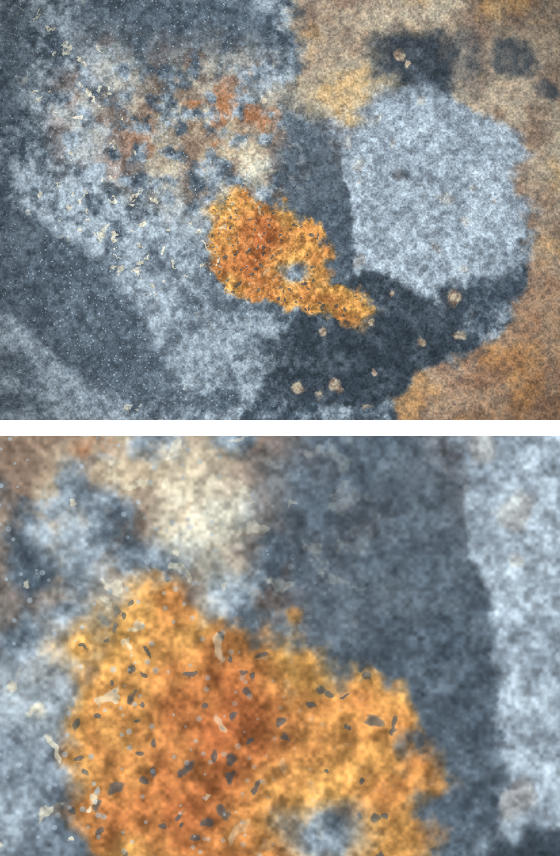
Top: the whole. Bottom: its middle third, enlarged.
Give the GLSL for this texture, as a WebGL 2 fragment shader.

```glsl
#version 300 es
precision highp float;
uniform vec2 u_resolution;
out vec4 fragColor;

const vec3 SLATE = vec3(0.25, 0.30, 0.345);
const vec3 STEEL = vec3(0.44, 0.49, 0.54);
const vec3 PALE = vec3(0.63, 0.69, 0.735);
const vec3 BROWN = vec3(0.54, 0.46, 0.40);
const vec3 SAND = vec3(0.75, 0.70, 0.60);
const vec3 OCHRE = vec3(0.82, 0.62, 0.34);
const vec3 RUST = vec3(0.64, 0.38, 0.22);
const vec3 CREAM = vec3(0.86, 0.84, 0.75);

// Integer hash of a lattice point
float hash(vec2 cell) {
  uvec2 n = uvec2(ivec2(cell)) * uvec2(1597u, 3571u);
  uint h = (n.x ^ (n.y << 7)) * 747796u + n.y * 91193u;
  h = (h ^ (h >> 15)) * 739391u;
  h = (h ^ (h >> 13)) * 277803u;
  return float((h ^ (h >> 16)) & 65535u) / 65535.0;
}

float noise(vec2 p) {
  vec2 i = floor(p), f = fract(p);
  f = f * f * (3.0 - 2.0 * f);
  return mix(mix(hash(i), hash(i + vec2(1, 0)), f.x),
             mix(hash(i + vec2(0, 1)), hash(i + vec2(1, 1)), f.x), f.y);
}

float fbm(vec2 p) {
  float sum = 0.0, amp = 0.52;
  for (int k = 0; k < 5; k++) {
    sum += amp * noise(p);
    p = mat2(1.6, 1.2, -1.2, 1.6) * p + 17.3;
    amp *= 0.5;
  }
  return sum;
}

// Approximate signed distance to a rotated ellipse
float ellipse(vec2 p, vec2 center, vec2 radii, float angle) {
  float c = cos(angle), s = sin(angle);
  vec2 local = mat2(c, -s, s, c) * (p - center);
  return (length(local / radii) - 1.0) * min(radii.x, radii.y);
}

float inside(float d, float soft) {
  return 1.0 - smoothstep(-soft, soft, d);
}

// Jittered round flecks, one candidate per cell
float flecks(vec2 p, float scale, float share, float size) {
  vec2 cell = floor(p * scale), f = fract(p * scale);
  float cover = 0.0;
  for (int y = -1; y <= 1; y++)
    for (int x = -1; x <= 1; x++) {
      vec2 o = vec2(x, y), id = cell + o;
      vec2 jitter = vec2(hash(id), hash(id + 71.0));
      float r = size * (0.4 + 0.6 * hash(id + 133.0));
      float on = step(hash(id + 197.0), share);
      cover = max(cover, on * (1.0 - smoothstep(r * 0.5, r, length(o + jitter - f))));
    }
  return cover;
}

void main() {
  vec2 p = gl_FragCoord.xy / u_resolution.y;
  vec2 warp = vec2(fbm(p * 9.0), fbm(p * 9.0 + 37.0)) - 0.5;
  vec2 ripple = vec2(fbm(p * 38.0 + 5.0), fbm(p * 38.0 + 61.0)) - 0.5;
  vec2 q = p + 0.12 * warp + 0.05 * ripple;
  vec2 r = p + 0.02 * warp + 0.025 * ripple;
  float broad = fbm(p * 5.0 + 11.0);
  float mottle = smoothstep(0.25, 0.75, fbm(p * 22.0 + 3.0));
  float fine = smoothstep(0.2, 0.8, fbm(p * 75.0 + 29.0));

  // Blue-grey stone
  float tone = smoothstep(0.2, 0.8, 0.45 * broad + 0.35 * mottle + 0.2 * fine);
  vec3 col = mix(SLATE, PALE, tone);
  float haze = inside(ellipse(q, vec2(0.42, 0.24), vec2(0.17, 0.22), 0.3), 0.08);
  haze = max(haze, inside(ellipse(q, vec2(0.08, 0.08), vec2(0.28, 0.14), -0.5), 0.03));
  col = mix(col, mix(STEEL, PALE, 0.75 * mottle + 0.25 * fine), 0.6 * haze);

  // Dark shadows on the left and along the top
  vec3 dark = mix(SLATE, STEEL, 0.15 + 0.3 * fine);
  float shade = inside(ellipse(r, vec2(0.15, 0.29), vec2(0.34, 0.115), -0.78), 0.015);
  shade = max(shade, inside(ellipse(q, vec2(0.42, 0.95), vec2(0.25, 0.11), -0.1), 0.04));
  shade = max(shade, inside(ellipse(q, vec2(0.0, 0.83), vec2(0.05, 0.25), 0.0), 0.05));
  col = mix(col, dark, 0.85 * shade);

  // Weathered sandy crust in the middle
  float crust = inside(ellipse(q, vec2(0.50, 0.68), vec2(0.27, 0.16), -0.35), 0.13);
  vec3 crustCol = mix(BROWN, SAND, mottle);
  crustCol = mix(crustCol, RUST, 0.7 * smoothstep(0.52, 0.68, fbm(p * 15.0 + 83.0)));
  col = mix(col, crustCol, crust * smoothstep(0.3, 0.6, fbm(p * 30.0 + 47.0)));

  // Earth field wrapping the right side
  float bowl = ellipse(q, vec2(0.88, 0.45), vec2(0.37, 0.40), 0.0);
  float earth = inside(max(0.95 - 0.25 * p.y - q.x, -bowl), 0.02);
  vec3 earthCol = mix(BROWN, SAND, 0.55 * mottle + 0.45 * smoothstep(0.3, 0.7, broad));
  earthCol = mix(earthCol, OCHRE, 0.4 * smoothstep(0.5, 0.7, fbm(p * 12.0 + 91.0)));
  earthCol = mix(earthCol, RUST, 0.35 * smoothstep(0.5, 0.0, length(p - vec2(1.3, 0.12))));
  col = mix(col, earthCol, earth * (0.8 + 0.2 * fine));
  float band = inside(ellipse(q, vec2(0.83, 0.79), vec2(0.16, 0.055), 0.15), 0.025);
  col = mix(col, mix(SAND, OCHRE, 0.6 * mottle), 0.85 * band);

  // Dark wedge, then the pale slab with its crisp left edge
  float wedge = inside(ellipse(r, vec2(0.76, 0.52), vec2(0.09, 0.22), 0.2), 0.03);
  col = mix(col, dark, 0.9 * wedge);
  float rise = max(p.y - 0.35, 0.0);
  float edge = 0.845 - 0.45 * rise * rise - r.x;
  float slab = inside(ellipse(q, vec2(1.0, 0.54), vec2(0.26, 0.25), 0.0), 0.025);
  slab *= inside(edge, 0.004);
  vec3 slabCol = mix(STEEL, PALE * 1.06, 0.25 + 0.45 * mottle + 0.4 * fine);
  col = mix(col, slabCol, slab);

  // Navy patches and round stains
  float navy = inside(ellipse(q, vec2(0.88, 0.17), vec2(0.25, 0.145), 0.25), 0.015);
  navy = max(navy, inside(ellipse(q, vec2(1.0, 0.85), vec2(0.09, 0.075), -0.6), 0.03));
  col = mix(col, mix(SLATE * 0.8, STEEL, 0.4 * mottle * fine), 0.93 * navy);
  float stain = inside(ellipse(r, vec2(1.224, 0.865), vec2(0.06, 0.046), -0.5), 0.012);
  stain = max(stain, inside(ellipse(r, vec2(1.305, 0.788), vec2(0.03, 0.02), -0.4), 0.008));
  stain = max(stain, inside(ellipse(r, vec2(1.12, 0.86), vec2(0.03, 0.06), 0.3), 0.03));
  stain = max(stain, inside(ellipse(r, vec2(0.955, 0.585), vec2(0.02, 0.014), 0.0), 0.008));
  col = mix(col, mix(SLATE, BROWN, 0.3 * fine), 0.8 * stain);

  // Lichen rosettes
  float rosette = flecks(r, 14.0, 0.4, 0.32) * max(navy, 0.35 * slab);
  col = mix(col, mix(BROWN, SAND, fine), 0.85 * rosette);

  // Rust bloom with ochre rim and dark pits
  float bloom = min(ellipse(q, vec2(0.65, 0.40), vec2(0.18, 0.105), -0.6),
                    ellipse(q, vec2(0.79, 0.27), vec2(0.11, 0.045), -0.5));
  bloom = max(bloom, -ellipse(r, vec2(0.705, 0.35), vec2(0.035, 0.02), 0.2));
  float heat = smoothstep(0.0, -0.06, bloom) * 0.45 + 0.55 * (1.0 - mottle);
  vec3 bloomCol = mix(OCHRE, RUST, heat) * (0.85 + 0.3 * fine);
  bloomCol = mix(bloomCol, SLATE, 0.65 * flecks(r, 65.0, 0.35, 0.4));
  col = mix(col, bloomCol, 0.95 * inside(bloom, 0.012));
  col = mix(col, CREAM, 0.85 * inside(ellipse(r, vec2(0.611, 0.60), vec2(0.028, 0.038), 0.0), 0.025));

  // Pale chips and tiny bright specks on the left
  float left = 1.0 - smoothstep(0.5, 0.8, p.x);
  float chips = flecks(p + 0.06 * ripple, 32.0, 0.4, 0.36) * smoothstep(0.42, 0.6, broad);
  col = mix(col, CREAM, 0.75 * chips * left * (1.0 - shade));
  col = mix(col, PALE, 0.6 * flecks(p, 105.0, 0.25, 0.35) * left);

  // Grain and corner falloff
  float grain = noise(p * 190.0) + noise(p * 310.0 + 53.0) - 1.0;
  col *= 1.0 + 0.24 * grain + 0.16 * (fine - 0.5);
  col *= 1.08 - 0.4 * smoothstep(0.5, 0.95, length(p - vec2(0.68, 0.5)));
  fragColor = vec4(clamp(col, 0.0, 1.0), 1.0);
}
```
